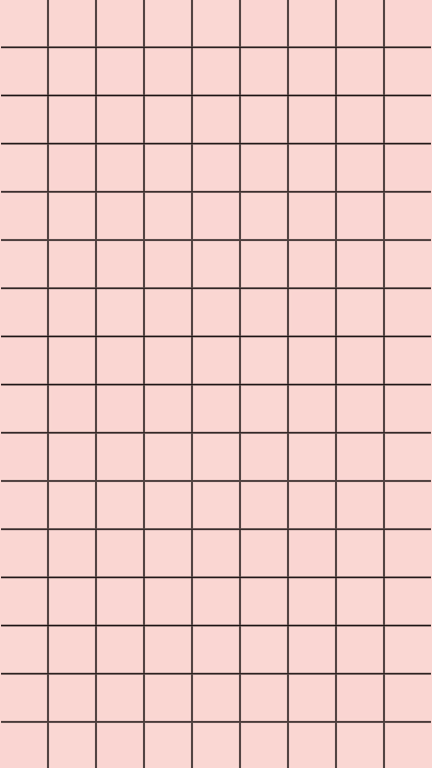
Write a Shadertoy shader that draws this pattern.

```glsl
// Thin black grid on pale pink paper: nine columns, with rows a hair taller than wide.
// Each line is a box profile filtered over one pixel, measured in canvas widths.
// A faint halo beside the lines and a hashed tint per cell give slight unevenness.

#define COLUMNS 9.0
#define ROW_PITCH 0.11155
#define ROW_SHIFT -0.0014
#define ROW_LIMIT 7.0
#define LINE_WIDTH 0.00347
#define END_MARGIN 0.0025
#define HALO_WIDTH 0.0085
#define HALO_GAIN 0.006
#define TINT_GAIN 0.006
#define PAPER vec3(0.98, 0.84, 0.825)
#define INK vec3(0.02, 0.0, 0.0)

float hash(vec2 cell) {
    return fract(sin(dot(cell, vec2(12.9898, 78.233))) * 43758.5453);
}

// Distance to the nearest line whose index lies between first and last
float lineDistance(float x, float pitch, float first, float last) {
    return abs(x - pitch * clamp(round(x / pitch), first, last));
}

// Coverage of a line of the given width at distance d
float lineCoverage(float d, float width, float pixel) {
    return smoothstep(-pixel, pixel, d + 0.5 * width)
         - smoothstep(-pixel, pixel, d - 0.5 * width);
}

void mainImage(out vec4 fragColor, in vec2 fragCoord) {
    // Canvas widths: x from the left edge, y from the middle
    float pixel = 1.0 / iResolution.x;
    vec2 p = vec2(fragCoord.x, fragCoord.y - 0.5 * iResolution.y) * pixel;
    p.y -= ROW_SHIFT;
    vec2 pitch = vec2(1.0 / COLUMNS, ROW_PITCH);

    // Grid lines, with the rows stopping just short of the side edges
    float dx = lineDistance(p.x, pitch.x, 1.0, COLUMNS - 1.0);
    float dy = lineDistance(p.y, pitch.y, -ROW_LIMIT, ROW_LIMIT);
    float sideGap = min(p.x, 1.0 - p.x);
    float inside = smoothstep(-0.5 * pixel, 0.5 * pixel, sideGap - END_MARGIN);
    float vertical = lineCoverage(dx, LINE_WIDTH, pixel);
    float horizontal = lineCoverage(dy, LINE_WIDTH, pixel) * inside;

    // Paper with a slight tint per cell and a light halo along the lines
    float tint = hash(floor(p / pitch)) - 0.5;
    float halo = 1.0 - smoothstep(0.5 * HALO_WIDTH, HALO_WIDTH, min(dx, dy));
    vec3 color = PAPER + TINT_GAIN * tint * vec3(0.3, 1.0, 1.0) + HALO_GAIN * halo;

    // Ink over paper
    color = mix(color, INK, max(vertical, horizontal));
    fragColor = vec4(color, 1.0);
}
```
